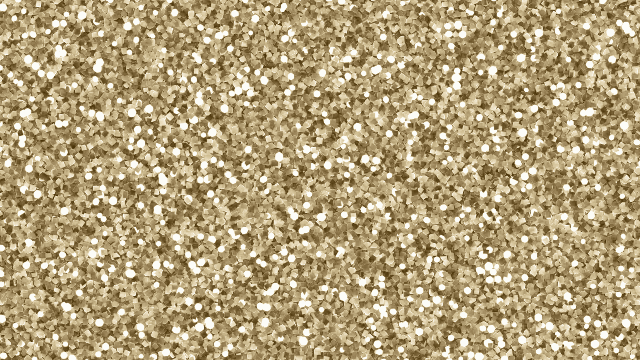
Write a Shadertoy shader that draws this texture.

```glsl
// Dense gold glitter: layers of small, randomly turned, clipped square flakes
// overlap like confetti, with scattered round-cornered flakes flashing white.
// Layers are blended as a single tone, which a palette then turns into colour.

const float GOLD_SCALE = 44.0;   // flake cells per canvas height
const float FLASH_SCALE = 40.0;
const float GRAIN_SCALE = 210.0;
const int GOLD_LAYERS = 6;
const float BASE_TONE = 0.8;
const float FLASH_TONE = 5.2;

float hash(vec2 p) {
    return fract(sin(dot(p, vec2(127.1, 311.7))) * 43758.5453);
}

vec2 hash2(vec2 p) {
    return vec2(hash(p), hash(p + vec2(37.3, 17.9)));
}

float valueNoise(vec2 p) {
    vec2 i = floor(p);
    vec2 f = smoothstep(0.0, 1.0, fract(p));
    float low = mix(hash(i), hash(i + vec2(1.0, 0.0)), f.x);
    float high = mix(hash(i + vec2(0.0, 1.0)), hash(i + vec2(1.0, 1.0)), f.x);
    return mix(low, high, f.y);
}

vec2 rotate(vec2 p, float angle) {
    float c = cos(angle), s = sin(angle);
    return vec2(c * p.x - s * p.y, s * p.x + c * p.y);
}

// Rectangle with one corner clipped by a slanted line.
float clippedBox(vec2 p, vec2 halfSize, float clip) {
    vec2 q = abs(p) - halfSize;
    return max(max(q.x, q.y), dot(p, vec2(0.8, 0.6)) - clip);
}

// Hexagon with softened corners.
float softHexagon(vec2 p, float radius) {
    vec2 q = abs(p);
    float hexagon = max(q.y, dot(q, vec2(0.866, 0.5)));
    return mix(hexagon, length(p), 0.5) - radius;
}

float coverage(float dist, float blur) {
    return 1.0 - smoothstep(-blur, blur, dist);
}

// Paints one layer of gold flakes over the given tone.
float addGold(float tone, vec2 uv, float scale, float seed, float density, float pixel) {
    vec2 p = uv * scale + hash2(vec2(seed, 4.7)) * 9.0;
    float blur = 0.6 * pixel * scale;
    vec2 home = floor(p);
    for (int y = -1; y <= 1; y++) {
        for (int x = -1; x <= 1; x++) {
            vec2 cell = home + vec2(x, y);
            vec2 id = cell + seed * 13.7;
            if (hash(id + 5.1) > density) continue;
            vec2 offset = p - cell - hash2(id);
            vec2 local = rotate(offset, 6.2832 * hash(id + 2.3));
            vec2 halfSize = mix(vec2(0.25), vec2(0.43), hash2(id + 8.6));
            float clip = mix(0.2, 0.5, hash(id + 3.9));
            float dist = clippedBox(local, halfSize, clip);

            // Shadow, then a tilted face with a bright rim on one side
            tone -= 0.55 * coverage(dist - 0.04, 0.09 + blur);
            float face = 2.0 + 4.3 * (hash(id + 6.4) - 0.5);
            face += 1.1 * local.x;
            float lit = smoothstep(-0.1, 0.3, local.x + local.y);
            face += 1.3 * lit * smoothstep(-0.1, -0.02, dist);
            tone = mix(tone, face, coverage(dist, blur));
        }
    }
    return tone;
}

// Paints the sparse flakes that reflect the light fully.
float addFlashes(float tone, vec2 uv, float scale, float density, float pixel) {
    vec2 p = uv * scale;
    float blur = 0.6 * pixel * scale;
    vec2 home = floor(p);
    for (int y = -1; y <= 1; y++) {
        for (int x = -1; x <= 1; x++) {
            vec2 cell = home + vec2(x, y);
            vec2 id = cell + 71.3;
            if (hash(id + 5.1) > density) continue;
            vec2 offset = p - cell - hash2(id);
            vec2 local = rotate(offset, 6.2832 * hash(id + 2.3));
            local.x *= mix(0.85, 1.2, hash(id + 7.7));
            float dist = softHexagon(local, mix(0.26, 0.46, hash(id + 9.2)));
            tone += 0.4 * coverage(dist - 0.04, 0.1);
            tone = mix(tone, FLASH_TONE, coverage(dist, blur));
        }
    }
    return tone;
}

// Tone 0 is dark bronze, 5 is white; lower tones deepen the bronze.
vec3 goldPalette(float tone) {
    vec3 bronze = vec3(0.42, 0.33, 0.16);
    vec3 brown = vec3(0.58, 0.49, 0.32);
    vec3 gold = vec3(0.70, 0.62, 0.45);
    vec3 pale = vec3(0.82, 0.75, 0.58);
    vec3 cream = vec3(0.92, 0.87, 0.75);
    vec3 white = vec3(0.99, 0.99, 0.97);
    vec3 color = mix(bronze, brown, clamp(tone, -0.8, 1.0));
    color = mix(color, gold, clamp(tone - 1.0, 0.0, 1.0));
    color = mix(color, pale, clamp(tone - 2.0, 0.0, 1.0));
    color = mix(color, cream, clamp(tone - 3.0, 0.0, 1.0));
    return mix(color, white, clamp(tone - 4.0, 0.0, 1.0));
}

void mainImage(out vec4 fragColor, in vec2 fragCoord) {
    vec2 uv = fragCoord / iResolution.y;
    float pixel = 1.0 / iResolution.y;

    // Packed gold, white flashes, then a few loose flakes on top
    float tone = BASE_TONE;
    for (int i = 0; i < GOLD_LAYERS; i++) {
        tone = addGold(tone, uv, GOLD_SCALE, float(i) + 1.0, 0.9, pixel);
    }
    tone = addFlashes(tone, uv, FLASH_SCALE, 0.2, pixel);
    tone = addGold(tone, uv, GOLD_SCALE * 1.1, 9.0, 0.22, pixel);

    // Fine crinkle on the gold only
    float grain = valueNoise(uv * GRAIN_SCALE) - 0.5;
    tone += 0.9 * grain * (1.0 - smoothstep(3.8, 4.8, tone));
    fragColor = vec4(goldPalette(tone), 1.0);
}
```
